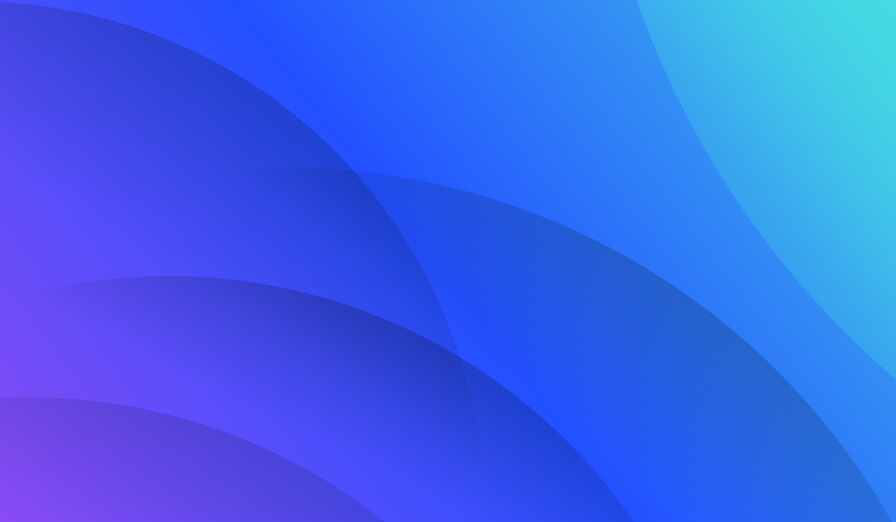
Give the GLSL for this background, as a WebGL 2 fragment shader.

```glsl
#version 300 es
precision highp float;
// Overlapping translucent discs on a diagonal violet-blue-azure gradient.
// Each disc casts a linear shade that is deepest at one point of its rim
// and fades inward; a cyan disc brightens the upper right corner.

uniform vec2 u_resolution;
out vec4 fragColor;

const vec3 VIOLET = vec3(0.54, 0.295, 0.96);
const vec3 BLUE   = vec3(0.137, 0.314, 1.0);
const vec3 AZURE  = vec3(0.205, 0.58, 0.953);
const vec3 CYAN   = vec3(0.275, 0.88, 0.885);

const vec2 GRADIENT_AXIS = vec2(0.793, 0.609);
const float BLUE_STOP = 0.962;
const float AZURE_STOP = 1.569;
const float CORNER_STOP = 1.968;

// Smooth coverage of a disc, one pixel wide at the rim.
float disc(vec2 p, vec2 center, float radius, float pixel) {
    float d = length(p - center) - radius;
    return 1.0 - smoothstep(-0.5 * pixel, 0.5 * pixel, d);
}

// Three-stop gradient; the last leg continues past its end.
vec3 backdrop(float t) {
    vec3 cool = mix(VIOLET, BLUE, clamp(t / BLUE_STOP, 0.0, 1.0));
    float warmth = max((t - BLUE_STOP) / (AZURE_STOP - BLUE_STOP), 0.0);
    return cool + (AZURE - BLUE) * warmth;
}

// Darkens a disc along a direction, fading to nothing at the given depth.
vec3 shadeDisc(vec3 color, vec2 p, vec2 center, float radius,
               vec2 direction, float depth, float strength, float pixel) {
    float reach = dot(p - center, normalize(direction));
    float fade = clamp((reach - radius + depth) / depth, 0.0, 1.0);
    float cover = disc(p, center, radius, pixel);
    return color * (1.0 - strength * fade * cover);
}

void main() {
    // Height spans 0 to 1, with the origin at the lower left.
    vec2 p = gl_FragCoord.xy / u_resolution.y;
    float pixel = 1.5 / u_resolution.y;
    float t = dot(p, GRADIENT_AXIS);
    vec3 color = backdrop(t);

    // Cyan disc, brighter toward the corner.
    float glow = mix(0.24, 0.8, smoothstep(1.45, CORNER_STOP, t));
    color = mix(color, CYAN, glow * disc(p, vec2(2.817, 1.558), 1.692, pixel));

    // Shaded discs: left, right, middle and lower left.
    color = shadeDisc(color, p, vec2(-0.049, 0.022), 0.975,
                      vec2(0.545, 0.839), 0.38, 0.18, pixel);
    color = shadeDisc(color, p, vec2(0.547, -0.654), 1.333,
                      vec2(0.6, 0.8), 0.335, 0.18, pixel);
    color = shadeDisc(color, p, vec2(0.324, -0.605), 1.076,
                      vec2(0.44, 0.9), 0.268, 0.21, pixel);
    color = shadeDisc(color, p, vec2(0.056, -0.85), 1.089,
                      vec2(0.4, 0.92), 0.29, 0.13, pixel);

    fragColor = vec4(clamp(color, 0.0, 1.0), 1.0);
}
```
